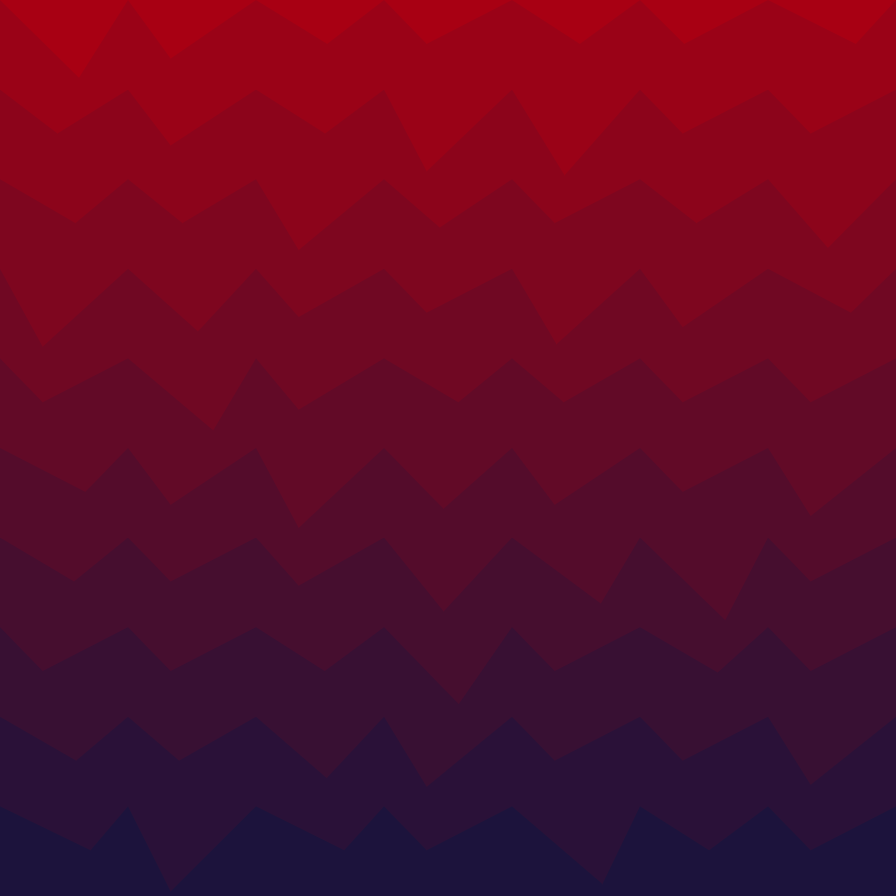
Write a WebGL 2 fragment shader that draws this background.

```glsl
#version 300 es
precision highp float;
// Stacked zigzag bands stepping from bright red at the top to dark navy at the bottom.

uniform vec2 u_resolution;
out vec4 fragColor;

const float COLUMNS = 7.0;          // zigzag teeth across the canvas
const float ROWS = 10.0;            // zigzag lines down the canvas
const vec3 TOP_RED = vec3(0.66, 0.0, 0.073);
const vec3 BOTTOM_NAVY = vec3(0.108, 0.076, 0.234);
const float VALLEY_MIN = 1.0 / 3.0; // valley position within a tooth
const float VALLEY_MAX = 0.73;
const float DEPTH_MIN = 0.49;       // valley depth within a row
const float DEPTH_MAX = 0.96;

// Two random values in 0..1 for a cell
vec2 hash2(vec2 cell) {
    vec3 p = fract(cell.xyx * vec3(0.1031, 0.1030, 0.0973));
    p += dot(p, p.yzx + 33.33);
    return fract((p.xx + p.yz) * p.zy);
}

void main() {
    vec2 uv = gl_FragCoord.xy / u_resolution;
    vec2 grid = vec2(uv.x * COLUMNS, (1.0 - uv.y) * ROWS);
    vec2 cell = floor(grid);
    vec2 local = grid - cell;

    // Each tooth falls from a shared peak to its own valley; many rest on the minimum
    vec2 chance = hash2(cell + 1.0);
    float valley = max(VALLEY_MIN, chance.x * VALLEY_MAX);
    float depth = max(DEPTH_MIN, chance.y * DEPTH_MAX);
    float falling = local.x / valley;
    float rising = (1.0 - local.x) / (1.0 - valley);
    float line = depth * min(falling, rising);

    // Edge width of one pixel, measured across the sloping line
    float slope = falling < rising ? depth / valley : depth / (1.0 - valley);
    float pixel = length(vec2(slope * COLUMNS, ROWS) / u_resolution);
    float below = clamp((local.y - line) / pixel + 0.5, 0.0, 1.0);

    // One flat colour per band
    float band = cell.y + below;
    fragColor = vec4(mix(TOP_RED, BOTTOM_NAVY, band / ROWS), 1.0);
}
```
